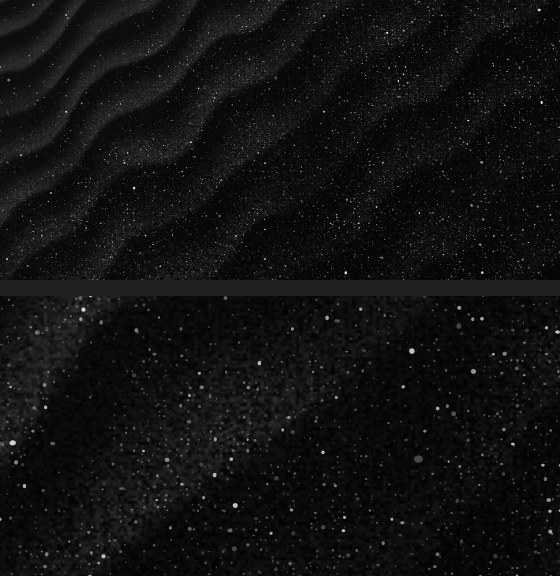
Top, the full canvas; bottom, a detail of the centre.
Give the GLSL for this texture, as a Shadertoy shader.

```glsl
// Black volcanic sand: diagonal wind ripples that widen towards the lower right,
// built from a warped logarithmic phase, then covered with fine grain and
// several sizes of scattered bright mineral glints.

const float RIPPLE_ANGLE = 0.65;
const float RIPPLE_GROWTH = 0.1;
const vec3 SAND_TINT = vec3(1.0, 1.0, 1.0);

float hash(vec2 p) {
    return fract(sin(dot(p, vec2(127.1, 311.7))) * 43758.5453);
}

float noise(vec2 p) {
    vec2 i = floor(p);
    vec2 f = fract(p);
    f = f * f * (3.0 - 2.0 * f);
    float low = mix(hash(i), hash(i + vec2(1, 0)), f.x);
    float high = mix(hash(i + vec2(0, 1)), hash(i + vec2(1, 1)), f.x);
    return mix(low, high, f.y);
}

float fbm(vec2 p) {
    float sum = 0.0;
    float weight = 0.5;
    for (int i = 0; i < 4; i++) {
        sum += weight * noise(p);
        p = p * 2.03 + 17.3;
        weight *= 0.5;
    }
    return sum;
}

// Crest profile: a slow rise on the windward side, a quick drop to the lee.
float crest(float phase) {
    float f = fract(phase);
    return smoothstep(0.2, 0.86, f) * (1.0 - smoothstep(0.84, 1.0, f));
}

// Ripple brightness; the crests meander along their own direction.
float ripples(vec2 p) {
    vec2 along = vec2(cos(RIPPLE_ANGLE), sin(RIPPLE_ANGLE));
    float t = dot(p, along);
    float n = dot(p, vec2(along.y, -along.x));
    n += 0.022 * sin(t * 12.0 + n * 6.0 + 3.0 * noise(p * 2.0));
    n += 0.13 * (fbm(p * 2.6 + 4.0) - 0.47);
    float c = crest(log(max(n + 1.8, 0.1)) / RIPPLE_GROWTH + 0.05);
    return c * mix(0.45, 1.0, smoothstep(0.25, 0.6, fbm(p * 3.5 + 31.0)));
}

// One jittered, soft-edged glint per occupied cell.
float glints(vec2 p, float cells, float density, float radius, float pixel) {
    vec2 id = floor(p * cells);
    vec2 jitter = vec2(hash(id + 3.1), hash(id + 8.7));
    vec2 d = p - (id + 0.25 + 0.5 * jitter) / cells;
    d *= vec2(0.8, 1.2) + 0.4 * vec2(jitter.y, -jitter.x);
    float r = radius * mix(0.5, 1.0, hash(id + 15.9));
    float shape = 1.0 - smoothstep(r - 0.6 * pixel, r + 0.6 * pixel, length(d));
    float gleam = hash(id + 27.4);
    return shape * step(hash(id + 41.2), density) * mix(0.25, 1.0, gleam * gleam);
}

void mainImage(out vec4 fragColor, in vec2 fragCoord) {
    vec2 p = fragCoord / iResolution.y;
    float pixel = 1.0 / iResolution.y;

    // 0 at the upper left, 1 at the lower right
    float nearness = clamp((p.x + 1.0 - p.y) / 3.0, 0.0, 1.0);

    // Sand shading
    float ridge = ripples(p);
    float base = mix(0.052, 0.026, smoothstep(0.0, 0.75, nearness));
    float strength = mix(0.115, 0.028, smoothstep(0.1, 0.8, nearness));
    float shade = base + strength * ridge;
    shade += 0.018 * (fbm(p * 4.0 + 9.0) - 0.47);

    // Fine grain, rougher towards the viewer
    float grain = noise(p * 240.0) + 0.6 * noise(p * 330.0 + 50.0) - 0.8;
    shade *= 1.0 + mix(0.35, 1.5, smoothstep(0.05, 0.6, nearness)) * grain;

    // Glints, gathered on the crests and in loose drifts
    float drift = smoothstep(0.3, 0.65, fbm(p * 5.0 + 70.0));
    float cover = (0.35 + 0.65 * ridge + 0.5 * drift)
                * smoothstep(0.0, 0.5, nearness);
    float near = smoothstep(0.4, 0.9, nearness);
    float sparkle = 0.35 * glints(p, 150.0, 0.3 * cover, 0.0016, pixel);
    sparkle += 0.7 * glints(p + 5.3, 75.0, 0.2 * cover, 0.0024, pixel);
    sparkle += 0.8 * glints(p + 9.7, 38.0, 0.15 * cover, 0.0032, pixel);
    sparkle += 0.9 * glints(p + 13.1, 20.0, 0.22 * near, 0.0052, pixel);

    fragColor = vec4(SAND_TINT * clamp(max(shade, 0.012) + sparkle, 0.0, 1.0), 1.0);
}
```
